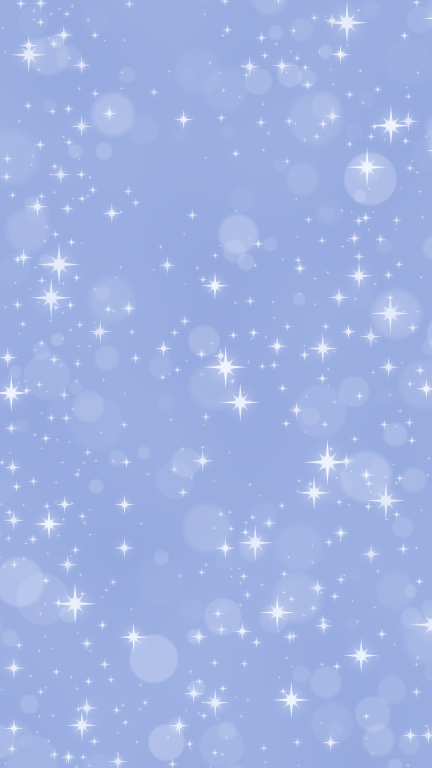
This background is drawn by a Shadertoy shader. Its source:

```glsl
const vec3 SKY = vec3(0.603, 0.681, 0.885);
const vec3 SPARKLE = vec3(0.96, 0.975, 1.0);

vec3 hash3(vec2 p) {
    vec3 q = fract(p.xyx * vec3(0.1031, 0.1030, 0.0973));
    q += dot(q, q.yxz + 33.33);
    return fract((q.xxy + q.yzz) * q.zyx);
}

float gradientDot(vec2 cell, vec2 offset) {
    float angle = 6.2832 * hash3(cell + 17.0).x;
    return dot(vec2(cos(angle), sin(angle)), offset);
}

float gradientNoise(vec2 p) {
    vec2 i = floor(p), f = p - i;
    vec2 u = f * f * f * (f * (f * 6.0 - 15.0) + 10.0);
    vec2 e = vec2(1.0, 0.0);
    float low = mix(gradientDot(i, f), gradientDot(i + e, f - e), u.x);
    float high = mix(gradientDot(i + e.yx, f - e.yx), gradientDot(i + 1.0, f - 1.0), u.x);
    return mix(low, high, u.y);
}

// Box-filtered tapered ray along x, mirrored on both sides
float ray(vec2 q, float len, float width, float px) {
    float w = width * pow(max(1.0 - abs(q.x) / len, 0.0), 1.4);
    return clamp(min(q.y + 0.5 * px, w) - max(q.y - 0.5 * px, -w), 0.0, px) / px;
}

// Unit star: four long rays, four short diagonals, round core and halo
float star(vec2 q, float diagonal, float halo, float px) {
    float r = length(q);
    vec2 d = vec2(q.x + q.y, q.y - q.x) * 0.7071;
    float shape = max(ray(q, 1.0, 0.1, px), ray(q.yx, 1.0, 0.1, px));
    float slanted = max(ray(d, 0.55, 0.1, px), ray(d.yx, 0.55, 0.1, px));
    shape = max(shape, diagonal * slanted);
    shape = max(shape, 1.0 - smoothstep(0.2 - 0.5 * px, 0.31 + 0.5 * px, r));
    float glow = halo * exp(-3.5 * r * r);
    return shape + glow * (1.0 - shape);
}

// Jittered grid of stars; gradient noise gathers them into loose clusters
float starLayer(vec2 p, float cellSize, float size, float density,
                float diagonal, float halo, float seed, float px) {
    vec2 base = floor(p / cellSize);
    float light = 0.0;
    for (int y = -1; y <= 1; y++)
    for (int x = -1; x <= 1; x++) {
        vec2 cell = base + vec2(x, y);
        vec3 place = hash3(cell + seed);
        vec3 look = hash3(cell + seed + 71.0);
        vec2 center = (cell + mix(vec2(0.05), vec2(0.95), place.xy)) * cellSize;
        float cluster = 0.9 * gradientNoise(center * 4.0 + 5.0);
        if (place.z > density + cluster) continue;
        float scale = size * mix(0.65, 1.1, look.x);
        float glow = star((p - center) / scale, diagonal, halo, px / scale);
        light = max(light, glow * mix(0.78, 1.0, look.y));
    }
    return light;
}

// Translucent discs of varied softness, returned as remaining transparency
float bokehLayer(vec2 p, float cellSize, float radius, float density,
                 float opacity, float seed, float px) {
    vec2 base = floor(p / cellSize);
    float clear = 1.0;
    for (int y = -1; y <= 1; y++)
    for (int x = -1; x <= 1; x++) {
        vec2 cell = base + vec2(x, y);
        vec3 place = hash3(cell + seed);
        vec3 look = hash3(cell + seed + 39.0);
        if (place.z > density) continue;
        vec2 center = (cell + place.xy) * cellSize;
        float r = radius * mix(0.7, 1.1, look.x);
        float soft = px + r * mix(0.03, 0.25, look.z * look.z);
        float disc = 1.0 - smoothstep(r - soft, r + soft, length(p - center));
        clear *= 1.0 - disc * opacity * mix(0.15, 1.0, look.y);
    }
    return clear;
}

void mainImage(out vec4 fragColor, in vec2 fragCoord) {
    vec2 p = fragCoord / iResolution.x;
    float px = 1.0 / iResolution.x;

    // Sky with faint broad mottling
    vec3 color = SKY + vec3(0.034, 0.03, 0.016) * gradientNoise(p * 3.0);

    // Out-of-focus lights
    float clear = bokehLayer(p, 0.2, 0.056, 0.85, 0.24, 11.0, px);
    clear *= bokehLayer(p, 0.15, 0.034, 0.55, 0.18, 123.0, px);
    clear *= bokehLayer(p, 0.12, 0.02, 0.4, 0.18, 231.0, px);
    color = mix(SPARKLE, color, clear);

    // Stars from brightest to finest dust
    float light = starLayer(p, 0.22, 0.053, 0.68, 1.0, 0.38, 317.0, px);
    light = max(light, 0.95 * starLayer(p, 0.12, 0.027, 0.52, 0.6, 0.3, 419.0, px));
    light = max(light, 0.88 * starLayer(p, 0.07, 0.0155, 0.55, 0.0, 0.2, 523.0, px));
    light = max(light, 0.68 * starLayer(p, 0.05, 0.007, 0.42, 0.0, 0.15, 631.0, px));
    color = mix(color, SPARKLE, 0.95 * light);

    fragColor = vec4(color, 1.0);
}
```
